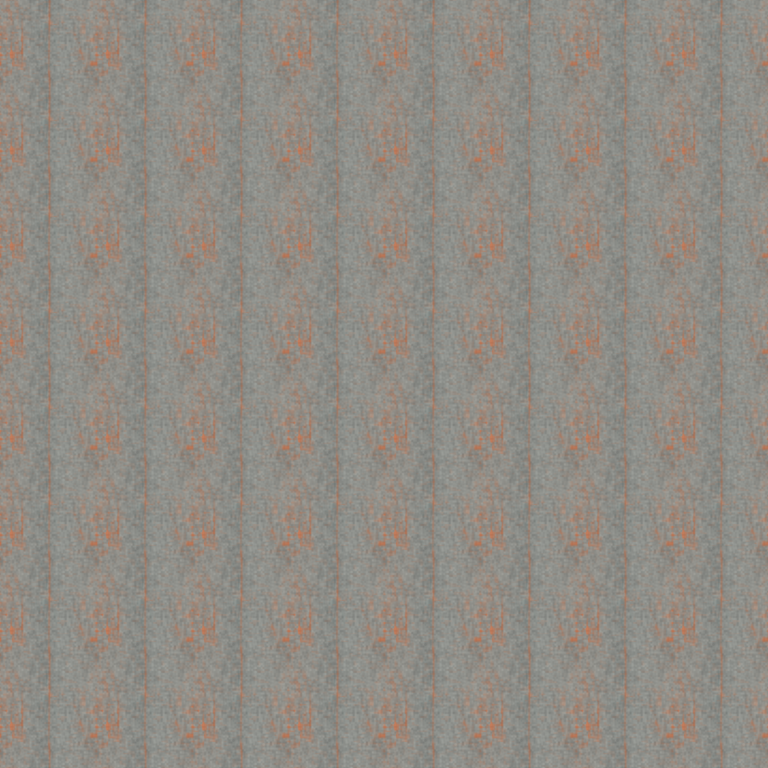
A three.js fragment shader for this pattern:

```glsl
// Weathered woven cloth: grey-green yarn with rust orange worn patches and threads.
// One cell repeats 8 by 8; all noise wraps inside the cell, so every repeat is
// identical and the canvas tiles. Cell coordinates run 0..1 from the lower left.
varying vec2 vUv;

#define REPEATS 8.0
#define YARN_LIGHT vec3(0.605, 0.617, 0.597)
#define YARN_DARK vec3(0.482, 0.492, 0.478)
#define RUST vec3(0.755, 0.430, 0.285)
#define TEAL vec3(0.38, 0.47, 0.47)
#define GRAIN 0.95
#define RUST_AMOUNT 0.84
#define LINE_X 0.515
#define LINE_WIDTH 0.012

float hash(vec2 p) {
  vec3 q = fract(vec3(p.xyx) * 0.1031);
  q += dot(q, q.yzx + 33.33);
  return fract((q.x + q.y) * q.z);
}

// Value noise that wraps after one cell; period holds whole numbers.
float wrapNoise(vec2 p, vec2 period, float seed) {
  p *= period;
  vec2 i = floor(p);
  vec2 f = p - i;
  f = f * f * (3.0 - 2.0 * f);
  vec2 a = mod(i, period) + seed;
  vec2 b = mod(i + 1.0, period) + seed;
  return mix(mix(hash(a), hash(vec2(b.x, a.y)), f.x),
             mix(hash(vec2(a.x, b.y)), hash(b), f.x), f.y);
}

// Shortest signed offset on the repeating cell.
vec2 wrapOffset(vec2 d) {
  return fract(d + 0.5) - 0.5;
}

// Soft ellipse.
float blob(vec2 p, vec2 centre, vec2 radius) {
  vec2 d = wrapOffset(p - centre) / radius;
  return exp(-dot(d, d));
}

// Soft upright thread.
float thread(float x, float centre, float width) {
  float d = (fract(x - centre + 0.5) - 0.5) / width;
  return exp(-d * d);
}

// Lightness of the yarn: upright fibres, short cross dashes and fine grain.
float yarnTone(vec2 p) {
  float fibres = wrapNoise(p, vec2(44.0, 12.0), 3.0);
  float dashes = wrapNoise(p, vec2(18.0, 45.0), 71.0);
  float grain = wrapNoise(p, vec2(51.0, 49.0), 137.0);
  float streaks = wrapNoise(p, vec2(13.0, 4.0), 211.0);
  float tone = 0.58 + GRAIN * (0.44 * (fibres - 0.5) + 0.40 * (dashes - 0.5)
             + 0.50 * (grain - 0.5) + 0.22 * (streaks - 0.5));
  tone -= 0.10 * thread(p.x, 0.46, 0.14);
  tone += 0.03 * thread(p.x, 0.76, 0.12);
  return tone;
}

// Amount of rust: haze, worn patches, solid knots and thin threads.
float rustMask(vec2 p) {
  float fibres = wrapNoise(p, vec2(43.0, 12.0), 307.0);
  float dashes = wrapNoise(p, vec2(23.0, 47.0), 401.0);
  float worn = smoothstep(0.32, 0.80, 0.6 * fibres + 0.4 * dashes);

  float haze = 0.05 * thread(p.x, 0.06, 0.25)
             + 0.15 * smoothstep(0.55, 0.95, dashes);

  float patches = 0.62 * blob(p, vec2(0.10, 0.42), vec2(0.16, 0.22))
                + 0.32 * blob(p, vec2(0.10, 0.90), vec2(0.13, 0.16))
                + 0.34 * blob(p, vec2(0.87, 0.72), vec2(0.06, 0.13))
                + 0.26 * blob(p, vec2(0.60, 0.76), vec2(0.10, 0.06));

  float knots = 0.56 * blob(p, vec2(0.03, 0.61), vec2(0.085, 0.045))
              + 0.68 * blob(p, vec2(-0.03, 0.335), vec2(0.045, 0.025));
  knots *= 0.40 + 0.75 * worn;

  // Side threads beside the worn patch.
  float side = 0.0;
  for (int i = 0; i < 3; i++) {
    side += thread(p.x, 0.01 + 0.11 * float(i), 0.012);
  }
  side *= 0.38 * blob(vec2(0.0, p.y), vec2(0.0, 0.50), vec2(1.0, 0.30))
        * (0.25 + worn);

  // Leaning thread to the left of the patch.
  float lean = thread(p.x, 0.78 + 0.33 * (0.64 - p.y), 0.018);
  lean *= 0.38 * smoothstep(0.18, 0.30, p.y) * (1.0 - smoothstep(0.60, 0.72, p.y));
  lean *= 0.25 + worn;

  // Broken line of uneven strength with two small knots.
  float wobble = 0.018 * (wrapNoise(vec2(0.0, p.y), vec2(1.0, 7.0), 503.0) - 0.5);
  float strength = wrapNoise(vec2(0.0, p.y), vec2(1.0, 17.0), 557.0);
  float line = thread(p.x, LINE_X + wobble, LINE_WIDTH) * (0.14 + 0.50 * strength);
  line += 0.42 * blob(p, vec2(LINE_X + 0.015, 0.76), vec2(0.026, 0.025));
  line += 0.22 * blob(p, vec2(LINE_X, 0.22), vec2(0.018, 0.05));

  return clamp(RUST_AMOUNT * (haze + patches * worn + knots + side + lean + line), 0.0, 0.8);
}

void main() {
  vec2 p = fract(vUv * REPEATS);
  float tone = clamp(yarnTone(p), 0.0, 1.0);
  vec3 color = mix(YARN_DARK, YARN_LIGHT, tone);

  // Sparse teal flecks along the dark band and under the leaning thread.
  float fleck = smoothstep(0.62, 0.88, wrapNoise(p, vec2(37.0, 15.0), 601.0));
  float fleckArea = 0.35 * thread(p.x, 0.48, 0.10)
                  + 0.7 * blob(p, vec2(0.91, 0.24), vec2(0.05, 0.08));
  color = mix(color, TEAL, 0.7 * fleck * fleckArea);

  vec3 rust = RUST * (0.90 + 0.18 * tone);
  gl_FragColor = vec4(mix(color, rust, rustMask(p)), 1.0);
}
```
